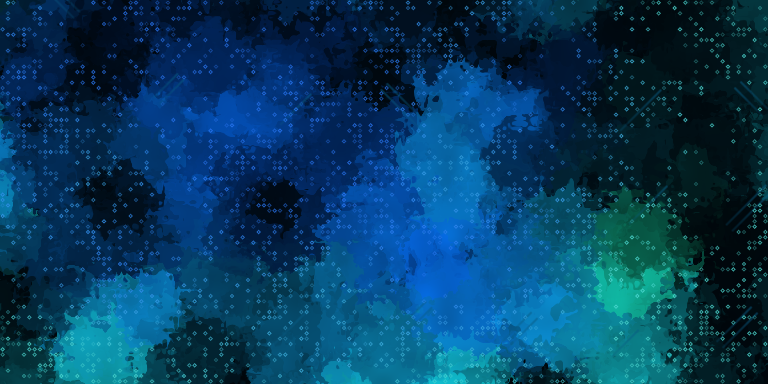
Reproduce this background procedurally as a Shadertoy shader.

```glsl
// Night-blue and teal clouds built from layers of translucent, ragged blobs,
// crossed by a few faint diagonal streaks and strewn with tiny diamond rings.
// Blobs, streaks and rings are scattered on hashed grids; unit = canvas height.

const vec3 NIGHT = vec3(0.0, 0.025, 0.045);
const int LAYERS = 10;

float hash(vec2 p) {
    vec3 q = fract(p.xyx * 0.1031);
    q += dot(q, q.yzx + 33.33);
    return fract((q.x + q.y) * q.z);
}

float valueNoise(vec2 p) {
    vec2 cell = floor(p), f = fract(p);
    f = f * f * (3.0 - 2.0 * f);
    float low = mix(hash(cell), hash(cell + vec2(1, 0)), f.x);
    float high = mix(hash(cell + vec2(0, 1)), hash(cell + vec2(1, 1)), f.x);
    return mix(low, high, f.y);
}

// Folded noise octaves: leafy, cusped outlines, centred near zero
float raggedNoise(vec2 p) {
    float sum = 0.0, weight = 0.5;
    for (int i = 0; i < 3; i++) {
        sum += weight * (abs(valueNoise(p) * 2.0 - 1.0) * 2.0 - 0.8);
        p = p * 2.2 + 17.3;
        weight *= 0.65;
    }
    return sum;
}

// 0 = blue heart of the sky, 1 = teal surroundings
float tealAmount(vec2 p) {
    float reach = length((p - vec2(0.75, 0.75)) * vec2(0.9, 1.0));
    return smoothstep(0.3, 0.95, reach + 0.5 * (valueNoise(p * 3.5 + 8.0) - 0.5));
}

vec3 cloudColor(float level, float teal, float greenness) {
    float v = 0.04 + 0.95 * pow(level, 1.9);
    vec3 blue = vec3(0.02 * v, 0.03 + 0.41 * v, 0.11 + 0.88 * v);
    vec3 sea = vec3(0.07 * v, 0.04 + 0.77 * v, 0.07 + 0.78 * v);
    sea *= mix(vec3(1), vec3(1.0, 0.95, 0.62), greenness);
    return mix(NIGHT, mix(blue, sea, teal), smoothstep(0.16, 0.36, level));
}

// Paints one grid of ragged blobs over the colour below
vec3 paintBlobs(vec3 color, vec2 p, float size, float seed, float soft) {
    float ragged = raggedNoise(p * 15.0 + seed) * (0.035 + 0.15 * size);
    vec2 home = floor(p / size + seed * 0.37);
    for (int y = -1; y <= 1; y++)
    for (int x = -1; x <= 1; x++) {
        vec2 cell = home + vec2(x, y);
        vec2 key = cell + seed * 13.0;
        vec2 jitter = vec2(hash(key), hash(key + 57.0));
        vec2 center = (cell + jitter - seed * 0.37) * size;
        float radius = size * mix(0.3, 0.58, hash(key + 91.0));
        float d = length(p - center) - radius + ragged;
        float present = step(hash(key + 23.0), 0.62);
        float glow = smoothstep(0.1, 0.9, valueNoise(center * 4.2 + 31.0));
        float level = 0.68 * glow + 0.32 * hash(key + 71.0);
        float greenness = smoothstep(0.6, 0.85, valueNoise(center * 3.0 + 64.0));
        vec3 tint = cloudColor(level, tealAmount(center), greenness);
        float opacity = mix(0.45, 0.8, hash(key + 39.0));
        color = mix(color, tint, present * opacity * (1.0 - smoothstep(-soft, soft, d)));
    }
    return color;
}

// Coverage of sparse 45 degree strokes, some of them doubled
float streaks(vec2 p, float size, float px) {
    vec2 cell = floor(p / size);
    vec2 jitter = vec2(hash(cell + 5.0), hash(cell + 47.0)) - 0.5;
    vec2 q = p - (cell + 0.5 + 0.3 * jitter) * size;
    q.x *= hash(cell + 83.0) < 0.8 ? 1.0 : -1.0;
    q = vec2(q.x + q.y, q.y - q.x) * 0.7071;
    q.y = abs(q.y) - 0.011 * step(0.75, hash(cell + 29.0));
    float halfLength = size * mix(0.12, 0.27, hash(cell + 61.0));
    float d = length(vec2(max(abs(q.x) - halfLength, 0.0), q.y)) - 0.0028;
    float fade = mix(0.5, 1.0, smoothstep(-halfLength, halfLength, q.x));
    return step(hash(cell + 11.0), 0.6) * fade * (1.0 - smoothstep(-px, px, d));
}

// Coverage of small hollow diamonds, gathered in loose clusters
float diamonds(vec2 p, float size, float px) {
    vec2 cell = floor(p / size);
    vec2 q = abs(p - (cell + 0.5) * size);
    float d = abs(q.x + q.y - 0.3 * size) * 0.7071 - 0.09 * size;
    float cluster = smoothstep(0.15, 0.85, valueNoise(cell * size * 7.0 + 3.0));
    float present = step(hash(cell + 19.0), 0.06 + 0.26 * cluster);
    float strength = mix(0.35, 1.0, hash(cell + 77.0));
    return present * strength * (1.0 - smoothstep(-0.6 * px, 0.6 * px, d));
}

void mainImage(out vec4 fragColor, in vec2 fragCoord) {
    vec2 p = fragCoord / iResolution.y;
    float px = 1.0 / iResolution.y;
    float teal = tealAmount(p);

    // Clouds, from broad patches to small tufts
    vec3 color = NIGHT;
    for (int i = 0; i < LAYERS; i++) {
        float t = float(i) / float(LAYERS - 1);
        color = paintBlobs(color, p, mix(0.42, 0.16, t), float(i) + 1.0, max(0.004, px));
    }
    color *= 0.92 + 0.16 * valueNoise(p * 18.0);

    // Streaks and sparkles
    color = mix(color, vec3(0.03, 0.36, 0.52), 0.5 * streaks(p, 0.3, px));
    vec3 spark = mix(vec3(0.16, 0.46, 0.95), vec3(0.3, 0.85, 0.82), teal);
    color = mix(color, max(spark, color), 0.85 * diamonds(p, 1.0 / 72.0, px));

    fragColor = vec4(color, 1.0);
}
```
